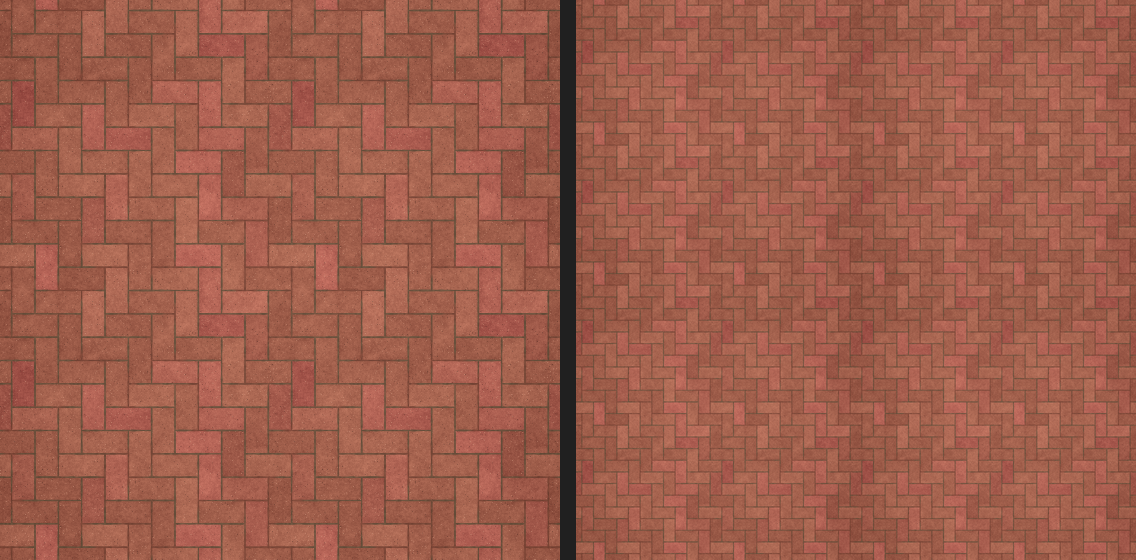
Left: one tile. Right: repeated 2 by 2.
Give the GLSL for this texture, as a WebGL 2 fragment shader.

```glsl
#version 300 es
precision highp float;

uniform vec2 u_resolution;
out vec4 fragColor;

const float CELLS = 24.0;        // half-brick cells across and down
const float PERIOD = 12.0;       // cells before the brick variation recurs
const vec2 GRID_OFFSET = vec2(0.5, 0.45);
const float JOINT_HALF = 0.034;  // half the joint width, in cells

const vec3 CLAY_DARK = vec3(0.55, 0.305, 0.24);
const vec3 CLAY_LIGHT = vec3(0.73, 0.455, 0.365);
const vec3 CLAY_RED = vec3(0.035, -0.02, 0.012);
const vec3 JOINT_SAND = vec3(0.40, 0.315, 0.235);
const vec3 JOINT_RUST = vec3(0.47, 0.27, 0.21);
const vec3 SPECK_PALE = vec3(0.82, 0.60, 0.50);

float hash(vec2 p, float seed) {
  vec3 q = fract(vec3(p.xyx) * 0.1031 + seed * 0.137);
  q += dot(q, q.yzx + 33.33);
  return fract((q.x + q.y) * q.z);
}

// Value noise that wraps every n lattice steps.
float noise(vec2 p, float n, float seed) {
  vec2 i = floor(p), f = fract(p);
  f = f * f * (3.0 - 2.0 * f);
  vec2 a = mod(i, n), b = mod(i + 1.0, n);
  return mix(mix(hash(a, seed), hash(vec2(b.x, a.y), seed), f.x),
             mix(hash(vec2(a.x, b.y), seed), hash(b, seed), f.x), f.y);
}

float wrapNoise(vec2 p, float scale, float seed) {
  return noise(p * scale, PERIOD * scale, seed);
}

// Round grains, one at most in each small square.
float specks(vec2 p, float scale, float density, float seed, float px) {
  vec2 g = p * scale;
  vec2 id = mod(floor(g), PERIOD * scale);
  vec2 centre = 0.35 + 0.3 * vec2(hash(id, seed), hash(id, seed + 1.0));
  float radius = mix(0.15, 0.32, hash(id, seed + 2.0));
  float soft = 0.5 * px * scale;
  float dist = length(fract(g) - centre);
  float present = step(hash(id, seed + 3.0), density);
  return present * (1.0 - smoothstep(radius - soft, radius + soft, dist));
}

// Herringbone: xy is the brick's first cell, zw its size in cells.
vec4 herringbone(vec2 p) {
  vec2 cell = floor(p);
  float phase = mod(cell.x + cell.y - 1.0, 4.0);
  bool lying = phase < 1.5;
  vec2 along = lying ? vec2(1.0, 0.0) : vec2(0.0, 1.0);
  float secondHalf = mod(phase, 2.0) > 0.5 ? 1.0 : 0.0;
  return vec4(cell - along * secondHalf, 1.0 + along);
}

float edgeDistance(vec2 local, vec2 size) {
  vec2 d = min(local, size - local);
  return min(d.x, d.y);
}

// Brightness of one brick: its own tone, clouding and fine grain.
float clayTone(vec2 p, vec2 brick) {
  float tone = 0.52 + 0.50 * (hash(brick, 1.0) - 0.5);
  vec2 shifted = p + floor(hash(brick, 2.0) * PERIOD);
  tone += 0.34 * (wrapNoise(shifted, 2.0, 3.0) - 0.5);
  tone += 0.22 * (wrapNoise(p, 6.0, 4.0) - 0.5);
  tone += 0.34 * (wrapNoise(p, 16.0, 5.0) - 0.5);
  return tone + 0.26 * (wrapNoise(p, 32.0, 6.0) - 0.5);
}

// Broad light, brightest at the centre and equal on opposite edges.
float broadLight(vec2 uv) {
  vec2 wave = 0.5 - 0.5 * cos(6.2831853 * uv);
  return mix(-0.20, 0.12, sqrt(wave.x) * 0.65 + wave.y * 0.35);
}

void main() {
  vec2 uv = gl_FragCoord.xy / u_resolution;
  vec2 p = vec2(uv.x, 1.0 - uv.y) * CELLS - GRID_OFFSET;
  float px = CELLS / min(u_resolution.x, u_resolution.y);

  vec4 layout4 = herringbone(p);
  vec2 brick = mod(layout4.xy, PERIOD);
  float edge = edgeDistance(p - layout4.xy, layout4.zw);

  // Brick faces
  float light = broadLight(uv);
  float tone = clayTone(p, brick) + light - 0.16 * exp(-edge * 14.0);
  vec3 color = mix(CLAY_DARK, CLAY_LIGHT, tone);
  color += CLAY_RED * smoothstep(0.55, 0.95, hash(brick, 7.0));

  // Pale and dark grit, stronger on some bricks
  float grit = mix(0.015, 0.08, hash(brick, 8.0));
  color = mix(color, SPECK_PALE, 0.55 * specks(p, 16.0, grit, 10.0, px));
  color *= 1.0 - 0.22 * specks(p, 14.0, 0.035, 20.0, px);

  // Joints with slightly uneven edges and colour
  float halfWidth = JOINT_HALF + 0.022 * (wrapNoise(p, 5.0, 30.0) - 0.5);
  float soft = 0.6 * px;
  float joint = 1.0 - smoothstep(halfWidth - soft, halfWidth + soft, edge);
  float rust = smoothstep(0.5, 0.85, wrapNoise(p, 1.0, 31.0));
  vec3 sand = mix(JOINT_SAND, JOINT_RUST, rust) + 0.10 * light;
  sand *= 0.9 + 0.2 * wrapNoise(p, 12.0, 32.0);
  color = mix(color, sand, joint * 0.95);

  fragColor = vec4(color, 1.0);
}
```
